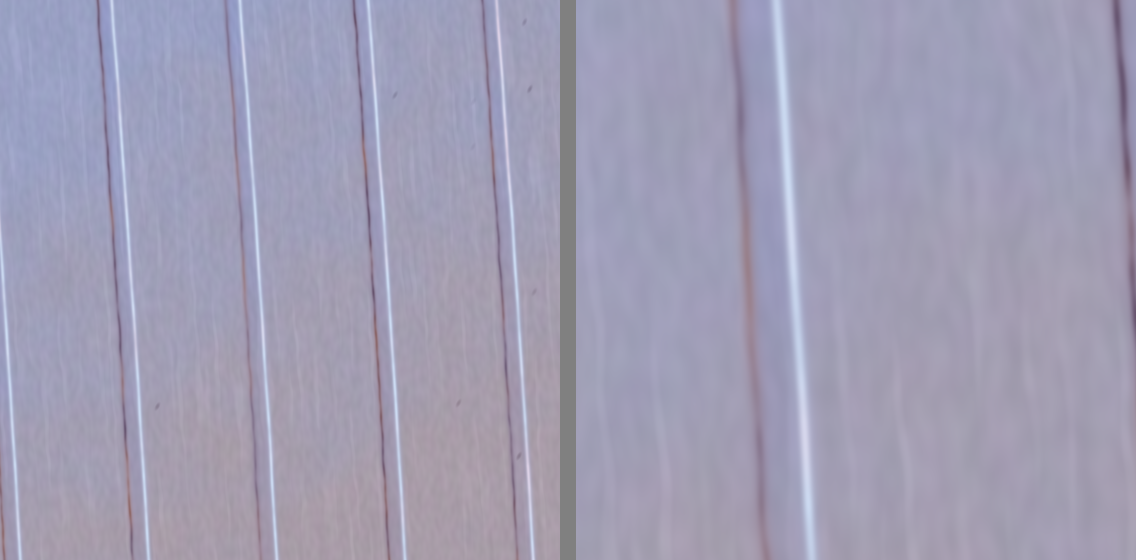
Left: the whole. Right: its middle third, enlarged.
Give the GLSL for this texture, as a Shadertoy shader.

```glsl
// Lilac ribbed panels with slanted bright ridges, rusty grooves and fine vertical grain.

vec2 hash2(vec2 p) {
    vec3 q = fract(vec3(p.xyx) * vec3(0.1031, 0.1030, 0.0973));
    q += dot(q, q.yzx + 33.33);
    return fract((q.xx + q.yz) * q.zy);
}

// Gradient noise, about -0.7 to 0.7
float corner(vec2 cell, vec2 offset, vec2 f) {
    float angle = 6.2832 * hash2(cell + offset + 40.0).x;
    return dot(vec2(cos(angle), sin(angle)), f - offset);
}

float noise(vec2 p) {
    vec2 i = floor(p), f = fract(p);
    vec2 u = f * f * f * (f * (f * 6.0 - 15.0) + 10.0);
    return mix(mix(corner(i, vec2(0, 0), f), corner(i, vec2(1, 0), f), u.x),
               mix(corner(i, vec2(0, 1), f), corner(i, vec2(1, 1), f), u.x), u.y);
}

// Bell-shaped line of a given radius around d = 0
float softLine(float d, float radius) {
    return exp(-d * d / (radius * radius));
}

// Sparse slanted specks, at most one in each grid cell
float flecks(vec2 p) {
    vec2 cell = floor(p * 9.0);
    vec2 q = fract(p * 9.0) - 0.3 - 0.4 * hash2(cell + 7.0);
    q.x -= 0.4 * q.y;
    vec2 chance = hash2(cell + 91.0);
    return step(0.93, chance.x) * (0.3 + 0.7 * chance.y)
         * (1.0 - smoothstep(0.1, 1.0, length(q / vec2(0.05, 0.09))));
}

void mainImage(out vec4 fragColor, in vec2 fragCoord) {
    vec2 uv = fragCoord / iResolution.xy;
    float minRadius = 0.7 / iResolution.x;

    // Slanted, slightly bowed panel coordinate
    float x = uv.x - 0.0365 + 0.066 * uv.y - 0.008 * uv.y * (1.0 - uv.y);
    x += 0.0012 * noise(vec2(uv.x * 3.0, uv.y * 9.0));
    float rib = round(x / 0.229);
    float d = x - rib * 0.229;

    // Base tint: cool at the upper left, warm at the lower right
    float warmth = 0.53 + 0.45 * (uv.x - 0.5) - 0.95 * (uv.y - 0.5);
    warmth += 0.25 * noise(uv * 4.0) + 0.2 * noise(uv * 11.0 + 5.0);
    vec3 color = mix(vec3(0.602, 0.63, 0.768), vec3(0.66, 0.613, 0.658),
                     clamp(warmth, 0.0, 1.0));

    // Wavering grain: broken streaks, faint pale ribs and short fibres
    float grainX = x + 0.004 * noise(uv * vec2(14.0, 22.0));
    float streak = noise(vec2(grainX * 62.0, uv.y * 9.0));
    float paleRib = smoothstep(0.1, 0.5, noise(vec2(grainX * 90.0 + 9.0, uv.y * 5.0)));
    float fibre = noise(vec2(grainX * 105.0, uv.y * 45.0));
    color += 0.02 * streak + 0.026 * fibre + 0.024 * paleRib - 0.002;
    color += vec3(0.014, -0.006, 0.012) * noise(uv * vec2(45.0, 28.0));
    color -= vec3(0.10, 0.11, 0.11) * flecks(uv);

    // Side of the rib, between groove and ridge
    float side = smoothstep(-0.03, -0.022, d) * (1.0 - smoothstep(-0.008, 0.0, d));
    color += vec3(-0.025, -0.02, 0.008) * side;

    // Groove: broken darkness within a soft stain, rust gathering lower down
    float grooveD = d + 0.0285 - 0.003 * uv.y + 0.002 * noise(vec2(rib * 4.7, uv.y * 25.0));
    float depth = 0.55 + 0.25 * cos(2.2 * (rib - 3.0) - 0.6);
    depth *= 0.9 + 0.8 * noise(vec2(rib * 7.3, uv.y * 14.0))
           + 0.8 * noise(vec2(rib * 3.3, uv.y * 45.0));
    float rust = smoothstep(-0.2, 0.45,
        noise(vec2(rib * 5.7 + 2.0, uv.y * 9.0)) + 0.2 - 0.45 * uv.y);
    vec3 grooveColor = mix(vec3(0.39, 0.32, 0.43), vec3(0.55, 0.39, 0.38), rust);
    vec3 stain = mix(vec3(0.54, 0.48, 0.59), vec3(0.63, 0.51, 0.55), rust);
    color = mix(color, stain, 0.55 * softLine(grooveD, 0.0052));
    color = mix(color, grooveColor,
                clamp(depth, 0.0, 1.0) * softLine(grooveD, max(0.0024, minRadius)));

    // Ridge: thin bright core within a faint blue halo
    float gleam = 0.88 + 0.35 * noise(vec2(rib * 3.1, uv.y * 14.0))
                + 0.2 * noise(vec2(rib * 6.1, uv.y * 50.0));
    vec3 ridgeColor = mix(vec3(0.80, 0.86, 0.95), vec3(0.87, 0.82, 0.90),
                          smoothstep(-0.1, 0.6, noise(vec2(rib * 9.1, uv.y * 9.0))));
    color = mix(color, vec3(0.63, 0.67, 0.82), 0.45 * softLine(d, 0.006));
    color = mix(color, ridgeColor,
                clamp(gleam, 0.0, 1.0) * softLine(d, max(0.0031, minRadius)));

    fragColor = vec4(clamp(color, 0.0, 1.0), 1.0);
}
```
